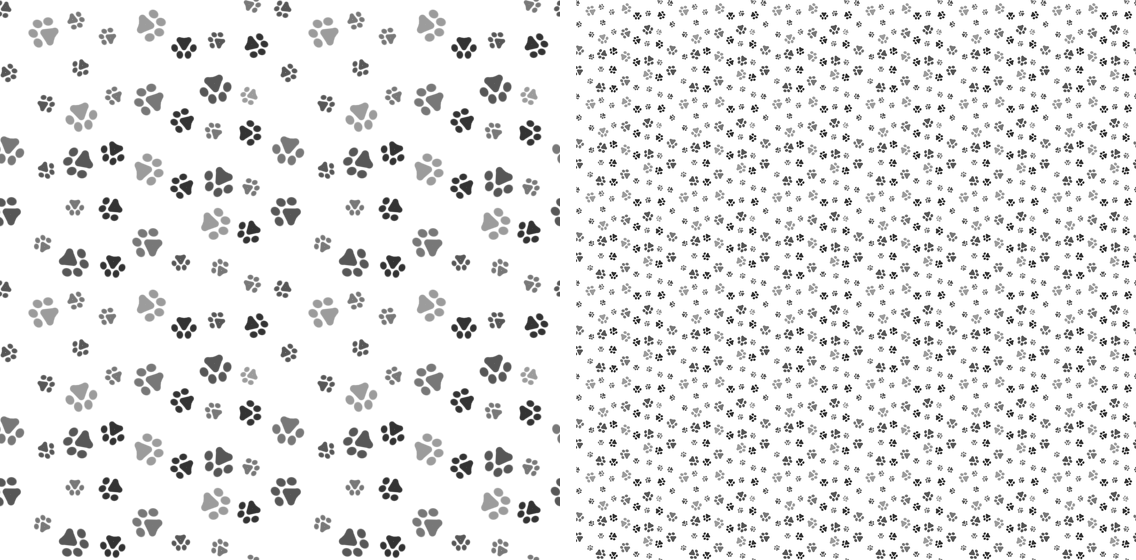
Left, the tile; right, the same tile 3 across and 3 down.
Give the GLSL for this pattern, as a Shadertoy shader.

```glsl
// Seamless scatter of grey paw prints on white, two tiles across and two down.
// Each tile has eight wrapped columns of evenly spaced, jittered prints; the
// columns alternate large and dark prints, with small ones filling the gaps.

const float TILES = 2.0;
const int COLUMNS = 8;
const float COLUMN_SHIFT = 0.2;
const vec2 JITTER = vec2(0.030, 0.044);
const float TAU = 6.2831853;

const float LARGE = 0.0565;
const float MEDIUM = 0.0445;
const float SMALL = 0.0325;

const float LIGHT = 0.61;
const float MIDDLE = 0.47;
const float DEEP = 0.34;
const float DARK = 0.20;

// Per column: number of prints, distance of the first from the top,
// and a bit mask of the prints that are bigger than small.
const int COUNT[8] = int[8](4, 4, 6, 5, 4, 4, 6, 6);
const float START[8] = float[8](0.013, 0.115, 0.083, -0.06, 0.107, -0.073, 0.135, -0.005);
const int BIG_MASK[8] = int[8](12, 1, 44, 25, 15, 14, 26, 42);

vec3 hash3(float n) {
    vec3 p = fract((n + 1.0) * vec3(0.7548, 0.5698, 0.3819));
    p += dot(p, p.yzx + 33.33);
    return fract((p.xxy + p.yzz) * p.zyx);
}

mat2 rotation(float angle) {
    float c = cos(angle), s = sin(angle);
    return mat2(c, -s, s, c);
}

float capsule(vec2 p, vec2 a, vec2 b, float radius) {
    vec2 pa = p - a, ba = b - a;
    float t = clamp(dot(pa, ba) / dot(ba, ba), 0.0, 1.0);
    return length(pa - ba * t) - radius;
}

float ellipse(vec2 p, vec2 radii) {
    return (length(p / radii) - 1.0) * min(radii.x, radii.y);
}

float smoothUnion(float a, float b, float k) {
    float h = max(k - abs(a - b), 0.0) / k;
    return min(a, b) - 0.25 * h * h * k;
}

// Unit paw with toes pointing up, mirrored about its vertical axis.
float paw(vec2 p) {
    p.x = abs(p.x);
    vec2 heel = vec2(0.37, -0.54);
    float side = capsule(p, vec2(0.0, 0.07), heel, 0.21);
    float base = capsule(p, vec2(0.0, -0.49), heel, 0.21);
    float pad = smoothUnion(side, base, 0.06);
    vec2 toeSize = vec2(0.26, 0.31);
    float inner = ellipse(rotation(0.10) * (p - vec2(0.33, 0.65)), toeSize);
    float outer = ellipse(rotation(0.35) * (p - vec2(0.75, 0.11)), toeSize);
    return min(pad, min(inner, outer));
}

// Radius in tile units (x) and grey level (y) of one print.
vec2 pawStyle(int column, int row, float chance) {
    bool big = ((BIG_MASK[column] >> row) & 1) == 1;
    if (!big) return vec2(SMALL, chance < 0.06 ? LIGHT : chance < 0.42 ? MIDDLE : DEEP);
    if (column % 2 == 1 && column > 1) return vec2(MEDIUM, DARK);
    if ((column + 4 * row) % 8 == 0) return vec2(LARGE, MIDDLE);
    return vec2(LARGE, row % 2 == 0 ? LIGHT : DEEP);
}

// Even spacing down the column, nudged to look scattered.
vec2 pawCentre(int column, int row, vec2 nudge) {
    float x = (float(column) + COLUMN_SHIFT) / float(COLUMNS);
    float y = 1.0 - START[column] - float(row) / float(COUNT[column]);
    return vec2(x, y) + JITTER * (nudge - 0.5);
}

float pawTile(vec2 uv, float pixel) {
    float grey = 1.0;
    for (int column = 0; column < COLUMNS; column++) {
        for (int row = 0; row < COUNT[column]; row++) {
            float id = float(column * 8 + row);
            vec3 place = hash3(id);
            vec3 look = hash3(id + 71.0);
            vec2 style = pawStyle(column, row, look.y);

            // Shortest offset across the tile edges
            vec2 offset = fract(uv - pawCentre(column, row, place.xy) + 0.5) - 0.5;
            if (length(offset) > style.x * 1.4) continue;

            vec2 p = rotation(look.x * TAU) * offset / style.x;
            float edge = paw(p) * style.x;
            float cover = 1.0 - smoothstep(-0.85 * pixel, 0.85 * pixel, edge);
            grey = mix(grey, style.y, cover);
        }
    }
    return grey;
}

void mainImage(out vec4 fragColor, in vec2 fragCoord) {
    vec2 uv = TILES * fragCoord / iResolution.y;
    float pixel = TILES / iResolution.y;
    fragColor = vec4(vec3(pawTile(uv, pixel)), 1.0);
}
```
